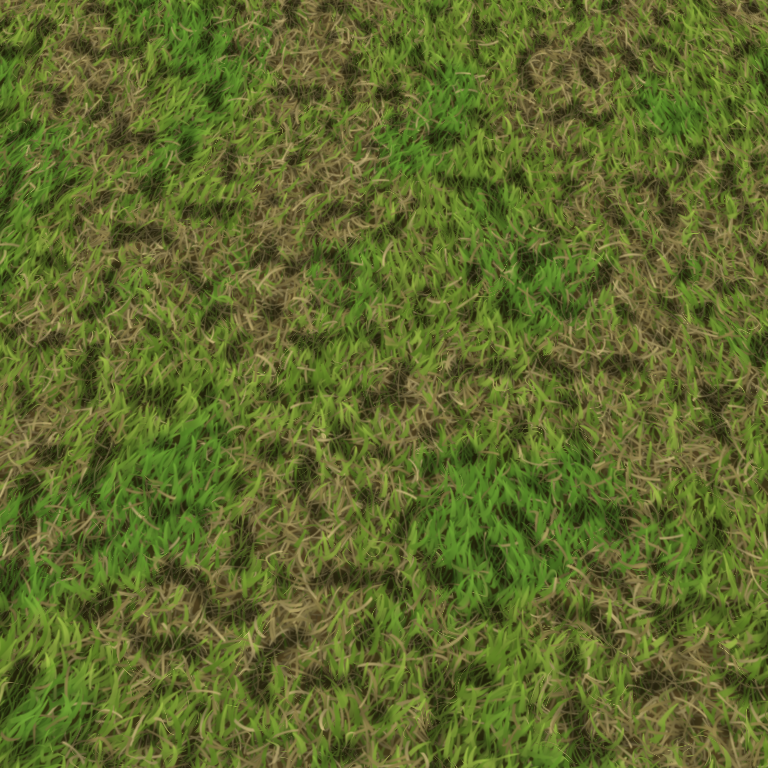
This texture is drawn by a WebGL 2 fragment shader. Its source:

```glsl
#version 300 es
precision highp float;
precision highp int;

uniform vec2 u_resolution;
out vec4 outColor;

const float TAU = 6.2831853;
const int LAYERS = 12;
const float RECEDE = 0.45;         // how much the lawn shrinks towards the top
const float CELL_SMALL = 0.023;    // spacing of blades, lowest layer
const float CELL_LARGE = 0.031;    // spacing of blades, top layer
const float BLUR = 0.0017;         // edge softness
const float GRASS_WIDTH = 0.125;   // half widths, in cells
const float STRAW_WIDTH = 0.075;
const float LEAN_SPREAD = 1.5;
const float SHADE_LOW = 0.58;
const float SHADE_TOP = 1.08;

const vec3 SHADOW = vec3(0.17, 0.18, 0.05);
const vec3 SOIL = vec3(0.35, 0.27, 0.15);
const vec3 GRASS_DEEP = vec3(0.35, 0.48, 0.13);
const vec3 GRASS_LIGHT = vec3(0.54, 0.63, 0.24);
const vec3 GRASS_LUSH = vec3(0.31, 0.52, 0.15);
const vec3 STRAW_DARK = vec3(0.48, 0.43, 0.24);
const vec3 STRAW_PALE = vec3(0.68, 0.62, 0.42);

vec3 hash3(vec2 cell, float seed) {
    uvec3 v = uvec3(ivec3(ivec2(cell), int(seed)) + 4096);
    v = v * 1664525u + 1013904223u;
    v.x += v.y * v.z;
    v.y += v.z * v.x;
    v.z += v.x * v.y;
    v ^= v >> 16u;
    v.x += v.y * v.z;
    v.y += v.z * v.x;
    v.z += v.x * v.y;
    return vec3(v >> 8u) / 16777216.0;
}

float cornerSlope(vec2 corner, vec2 offset, float seed) {
    float angle = TAU * hash3(corner, seed).x;
    return dot(vec2(cos(angle), sin(angle)), offset);
}

float gradientNoise(vec2 p, float seed) {
    vec2 i = floor(p), f = p - i;
    vec2 u = f * f * f * (f * (f * 6.0 - 15.0) + 10.0);
    vec2 e = vec2(1.0, 0.0);
    float low = mix(cornerSlope(i, f, seed), cornerSlope(i + e, f - e, seed), u.x);
    float high = mix(cornerSlope(i + e.yx, f - e.yx, seed),
                     cornerSlope(i + 1.0, f - 1.0, seed), u.x);
    return 1.4 * mix(low, high, u.y);
}

// Coverage of one tapered, bent blade; d is measured from its middle
float bladeCover(vec2 d, float angle, float halfLength, float bend,
                 float width, float straw, float soft, out float along) {
    vec2 dir = vec2(sin(angle), cos(angle));
    along = dot(d, dir) / halfLength;
    float side = dot(d, vec2(dir.y, -dir.x)) + bend * (along * along - 0.4);
    float taper = mix(sqrt(max(0.0, 0.5 - 0.5 * along)), 0.8, straw);
    float sides = 1.0 - smoothstep(-soft, soft, abs(side) - width * taper);
    return sides * (1.0 - smoothstep(0.8, 1.0, abs(along)));
}

void main() {
    vec2 uv = gl_FragCoord.xy / u_resolution.y;
    uv.x -= 0.5 * u_resolution.x / u_resolution.y;

    // Lawn plane seen at a slant
    float depth = 1.0 / (1.0 - RECEDE * uv.y);
    vec2 ground = vec2(uv.x * depth, log(depth) / RECEDE);

    // Broad patches: dry, lush, leaning and thin growth
    float patches = gradientNoise(ground * 3.2, 1.0) + 0.6 * gradientNoise(ground * 8.0, 2.0)
                  + 0.35 * gradientNoise(ground * 17.0, 3.0);
    float dryness = mix(0.12, 0.85, smoothstep(-0.6, 0.75, patches));
    float lush = smoothstep(0.0, 0.6, gradientNoise(ground * 4.5, 4.0) - 0.5 * patches);
    float lean = 0.15 + 0.8 * gradientNoise(ground * 3.5, 5.0);
    float growth = smoothstep(-0.55, 0.0, gradientNoise(ground * 21.0, 6.0));

    vec3 color = mix(SHADOW, SOIL, dryness * (0.4 + 0.5 * growth));
    float soft = max(BLUR, 0.75 / u_resolution.y) * depth;

    // Blades, from the thatch up to the tips
    for (int layer = 0; layer < LAYERS; layer++) {
        float level = float(layer) / float(LAYERS - 1);
        float cellSize = mix(CELL_SMALL, CELL_LARGE, level);
        float seed = 10.0 + 2.0 * float(layer);
        vec2 q = ground / cellSize + float(layer) * vec2(0.37, 0.61);
        vec2 home = floor(q);
        for (int j = 1; j >= -1; j--) {
            for (int i = -1; i <= 1; i++) {
                vec2 cell = home + vec2(i, j);
                vec3 place = hash3(cell, seed);
                vec2 d = q - cell - place.xy;
                if (dot(d, d) > 1.0) continue;
                vec3 form = hash3(cell, seed + 1.0);
                float straw = smoothstep(-0.06, 0.06, dryness - place.z);
                float angle = mix(lean + LEAN_SPREAD * (form.x - 0.5), TAU * form.x, straw);
                float width = mix(GRASS_WIDTH, STRAW_WIDTH, straw)
                            * (0.7 + 0.6 * form.z) * mix(0.45, 1.0, growth);
                float along;
                float cover = bladeCover(d, angle, mix(0.5, 0.92, form.y), 0.5 * (form.z - 0.5),
                                         width, straw, soft / cellSize, along);
                float tone = fract(form.y * 7.0 + form.z * 5.0);
                vec3 grass = mix(mix(GRASS_DEEP, GRASS_LIGHT, tone), GRASS_LUSH, 0.65 * lush);
                vec3 tint = mix(grass, mix(STRAW_DARK, STRAW_PALE, tone * tone), straw);
                tint *= mix(SHADE_LOW, SHADE_TOP, level) * (1.0 + 0.12 * along);
                color = mix(color, tint, 0.92 * cover);
            }
        }
    }

    // Soft shade in the hollows
    color *= mix(0.68, 1.0, growth) * (1.0 + 0.12 * gradientNoise(ground * 45.0, 7.0));
    outColor = vec4(color, 1.0);
}
```
